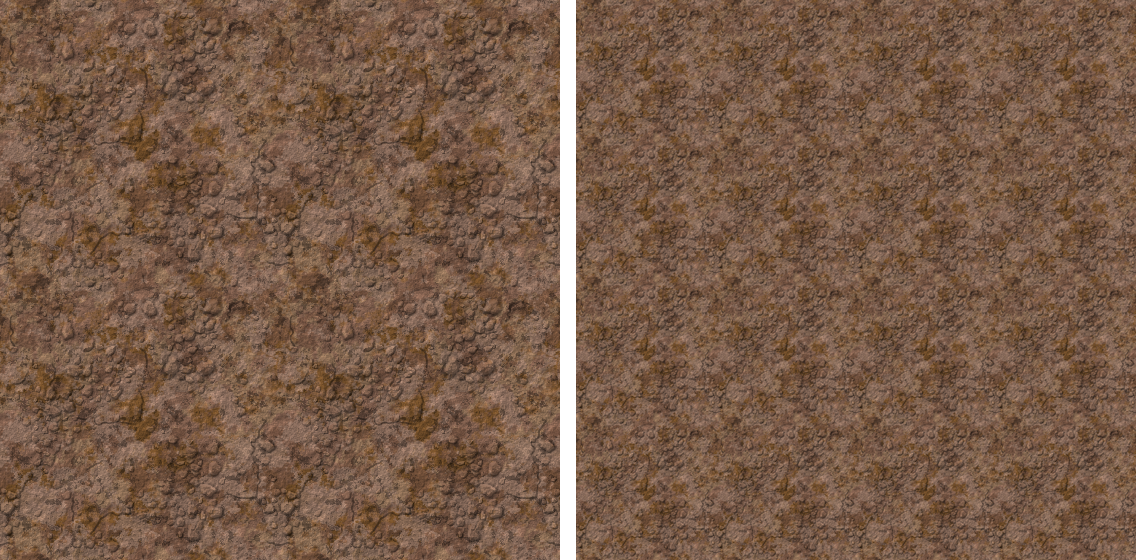
Left, the tile; right, the same tile 2 across and 2 down.
Write a Shadertoy shader that draws this texture.

```glsl
// Stony brown earth: clustered pebbles, hairline cracks and ochre stains, in two by two seamless tiles.

float hash(vec3 p) {
    p = fract(p * 0.1031);
    p += dot(p, p.zyx + 31.32);
    return fract((p.x + p.y) * p.z);
}

// Value noise with n cells per tile; it wraps at the tile border.
float noise(vec2 p, float n, float seed) {
    p *= n;
    vec2 i = floor(p), f = p - i;
    f = f * f * f * (f * (f * 6.0 - 15.0) + 10.0);
    vec2 a = mod(i, n), b = mod(i + 1.0, n);
    return mix(mix(hash(vec3(a, seed)), hash(vec3(b.x, a.y, seed)), f.x),
               mix(hash(vec3(a.x, b.y, seed)), hash(vec3(b, seed)), f.x), f.y);
}

float fbm(vec2 p, float n, float seed, float gain) {
    float sum = 0.0, total = 0.0, amp = 1.0;
    for (int k = 0; k < 5; k++) {
        sum += amp * noise(p, n, seed + float(k));
        total += amp;
        n *= 2.0;
        amp *= gain;
    }
    return sum / total;
}

// Where stones gather
float cluster(vec2 p) {
    return smoothstep(0.42, 0.8, noise(p, 6.0, 40.0));
}

// One layer of stones: x = dome height, y = contact shadow, z = tone.
vec3 pebbles(vec2 p, float n, float seed) {
    vec3 stone = vec3(0.0, 0.0, 0.5);
    vec2 base = floor(p * n);
    for (int y = -1; y <= 1; y++)
    for (int x = -1; x <= 1; x++) {
        vec2 cell = base + vec2(x, y);
        vec3 id = vec3(mod(cell, n), seed);
        if (hash(id + 3.0) > 0.06 + 0.8 * cluster(cell / n)) continue;
        vec2 q = p * n - cell - 0.25 - 0.5 * vec2(hash(id + 5.0), hash(id + 9.0));
        float fall = dot(normalize(q + 0.001), vec2(0.6, -0.8));
        float turn = 6.283 * hash(id + 13.0);
        q = mat2(cos(turn), -sin(turn), sin(turn), cos(turn)) * q;
        q.y *= 1.0 + 0.6 * hash(id + 17.0);
        float angle = atan(q.y, q.x);
        float radius = mix(0.22, 0.5, hash(id + 21.0));
        radius *= 1.0 + 0.09 * sin(3.0 * angle + turn) + 0.05 * sin(5.0 * angle);
        float d = length(q) / radius;
        float dome = smoothstep(1.05, 0.5, d);
        if (dome > stone.x) stone.xz = vec2(dome, hash(id + 25.0));
        float rim = smoothstep(1.45, 1.05, d) * smoothstep(0.75, 1.0, d);
        stone.y = max(stone.y, rim * (0.6 + 0.4 * fall));
    }
    return stone;
}

// Signed field whose zero line is the path of the cracks.
float crackField(vec2 p) {
    vec2 warp = vec2(noise(p, 16.0, 50.0), noise(p, 16.0, 60.0)) - 0.5;
    warp += 0.4 * (vec2(noise(p, 43.0, 51.0), noise(p, 43.0, 61.0)) - 0.5);
    return noise(p + 0.05 * warp, 7.0, 70.0) - 0.5;
}

// Hairlines of even width, broken into short runs.
float cracks(vec2 p) {
    float e = 0.002, c = crackField(p);
    vec2 slope = vec2(crackField(p + vec2(e, 0.0)), crackField(p + vec2(0.0, e))) - c;
    float distance = abs(c) * e / (length(slope) + 0.3 * e);
    return smoothstep(0.005, 0.001, distance) * smoothstep(0.5, 0.72, noise(p, 11.0, 80.0));
}

// Relief: x = height, y = contact shadow, z = stone tone, w = stone cover.
vec4 ground(vec2 p) {
    vec2 w = p + 0.011 * (vec2(fbm(p, 24.0, 90.0, 0.6), fbm(p, 24.0, 96.0, 0.6)) - 0.5);
    vec3 large = pebbles(w, 14.0, 1.0);
    vec3 small = pebbles(w, 27.0, 2.0);
    float height = 0.15 * fbm(p, 24.0, 10.0, 0.6);
    height += 0.1 * large.x + 0.05 * small.x;
    float shadow = max(large.y * (1.0 - 0.6 * large.x), 0.7 * small.y * (1.0 - large.x));
    return vec4(height, shadow, mix(small.z, large.z, large.x), max(large.x, 0.8 * small.x));
}

void mainImage(out vec4 fragColor, in vec2 fragCoord) {
    vec2 p = 2.0 * fragCoord / iResolution.xy;
    vec4 soil = ground(p);

    // Ragged blotches of mauve, tan, ochre and dark earth
    float stain = fbm(p, 8.0, 27.0, 0.75);
    vec3 color = mix(vec3(0.48, 0.355, 0.29), vec3(0.53, 0.415, 0.32),
                     smoothstep(0.47, 0.57, fbm(p, 7.0, 20.0, 0.75)));
    color = mix(color, vec3(0.49, 0.35, 0.235), 0.9 * smoothstep(0.47, 0.55, stain));
    color = mix(color, vec3(0.40, 0.27, 0.13), 0.8 * smoothstep(0.55, 0.63, stain));
    color = mix(color, vec3(0.41, 0.29, 0.225), 0.75 * smoothstep(0.52, 0.6, fbm(p, 10.0, 34.0, 0.75)));
    color = mix(color, vec3(0.55, 0.44, 0.38), 0.75 * smoothstep(0.51, 0.59, fbm(p, 11.0, 100.0, 0.75)));
    color *= 1.0 - 0.08 * cluster(p);

    // Stones, each with its own tone
    vec3 stone = mix(vec3(0.43, 0.315, 0.25), vec3(0.56, 0.44, 0.355), soil.z);
    color = mix(color, stone, 0.55 * soil.w);

    // Dark pits and pale flecks
    float fleck = fbm(p, 34.0, 120.0, 0.7);
    color *= 1.0 - 0.3 * smoothstep(0.59, 0.7, fleck) * (1.0 - 0.7 * soil.w);
    color *= 1.0 + 0.15 * smoothstep(0.4, 0.3, fleck);

    // Light from the upper left, with shadow in gaps and cracks
    float slope = (soil.x - ground(p + 0.004 * vec2(-0.6, 0.8)).x) / 0.004;
    color *= 1.0 + clamp(0.05 * slope, -0.25, 0.2);
    color *= 1.0 - 0.32 * soil.y;
    color *= 1.0 - 0.35 * cracks(p) * (1.0 - 0.8 * soil.w);

    // Fine grit
    color *= 0.96 + 0.08 * noise(p, 128.0, 110.0);
    fragColor = vec4(color, 1.0);
}
```
